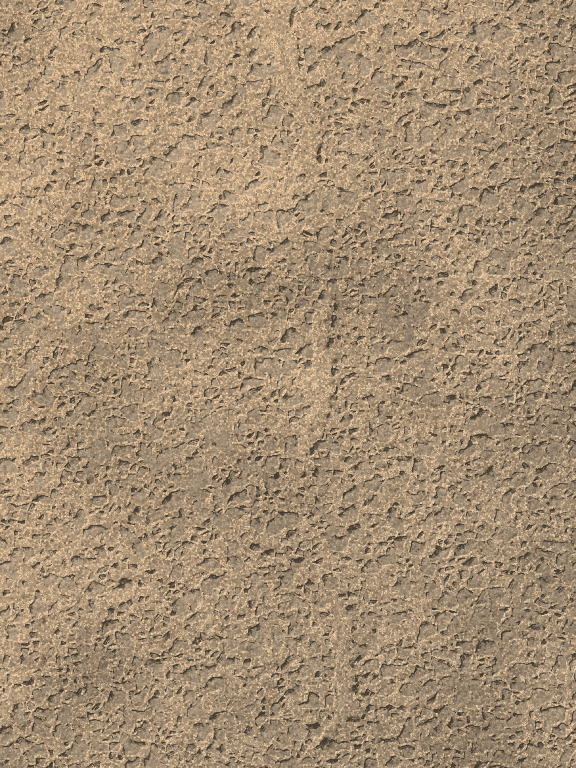
Write a Shadertoy shader that draws this texture.

```glsl
// Coarse sand spread over stony ground, lit low from the upper left.
// Warped Voronoi cells at three scales open pits down to grey stone;
// relief slopes, short cast shadows and fine grains give the tone.

float hash(vec2 p) {
    vec3 q = fract(p.xyx * 0.1031);
    q += dot(q, q.yzx + 33.33);
    return fract((q.x + q.y) * q.z);
}

float noise(vec2 p) {
    vec2 i = floor(p), f = fract(p);
    f = f * f * (3.0 - 2.0 * f);
    return mix(mix(hash(i), hash(i + vec2(1, 0)), f.x),
               mix(hash(i + vec2(0, 1)), hash(i + vec2(1, 1)), f.x), f.y);
}

float fbm(vec2 p) {
    float sum = 0.0, amp = 0.57;
    for (int i = 0; i < 3; i++) {
        sum += amp * noise(p);
        p = mat2(1.6, 1.2, -1.2, 1.6) * p + 11.7;
        amp *= 0.5;
    }
    return sum;
}

// Voronoi: x = distance to the cell border, y = random value of the cell
vec2 cells(vec2 p) {
    vec2 base = floor(p);
    float nearest = 9.0, second = 9.0, id = 0.0;
    for (int y = -1; y <= 1; y++)
    for (int x = -1; x <= 1; x++) {
        vec2 cell = base + vec2(x, y);
        vec2 seed = cell + vec2(hash(cell), hash(cell + 57.3));
        float d = distance(p, seed);
        if (d < nearest) {
            second = nearest;
            nearest = d;
            id = hash(cell + 131.9);
        } else {
            second = min(second, d);
        }
    }
    return vec2(second - nearest, id);
}

// Long upright mounds of loose sand
float mounds(vec2 p) {
    float sum = 0.0;
    for (int i = 0; i < 3; i++) {
        float k = float(i);
        float x = 0.53 - 0.035 * k + 0.07 * noise(vec2(p.y * 9.0, k)) + 0.02 * noise(p * 45.0);
        float across = smoothstep(0.025, 0.006, abs(p.x - x));
        sum += across * smoothstep(0.18, 0.09, abs(p.y - 0.18 - 0.5 * k));
    }
    return sum;
}

// x = height of the ground, y = amount of bare stone
vec2 relief(vec2 p) {
    vec2 warped = p + 0.018 * vec2(fbm(p * 34.0), fbm(p * 34.0 + 40.0));
    float rough = fbm(p * 75.0) - 0.5;
    float mound = mounds(p);
    float cover = 0.08 + 0.42 * noise(p * 6.0) + 0.25 * smoothstep(-0.3, 1.3, p.y - p.x) + mound;
    float pit = 0.0;
    for (int i = 0; i < 3; i++) {
        float k = float(i);
        vec2 c = cells(warped * vec2(1.0, 1.15) * 14.0 * pow(2.15, k) + 17.0 * k);
        float rarity = i == 0 ? 0.62 : 0.0;
        float open = smoothstep(-0.1, 0.1, c.y - cover - rarity);
        float bowl = smoothstep(0.12, 0.36, c.x + 1.0 * rough);
        pit = max(pit, open * bowl * (1.0 - 0.12 * k));
    }
    return vec2(1.0 - pit + 1.9 * rough + 0.8 * mound, pit);
}

void mainImage(out vec4 fragColor, in vec2 fragCoord) {
    vec2 p = fragCoord / iResolution.x;
    vec2 toLight = vec2(-0.6, 0.8);
    vec2 ground = relief(p);

    // Slope near the point, then shadows thrown by higher ground
    float slope = ground.x - relief(p + toLight * 0.003).x;
    float shadow = 0.0;
    for (int i = 1; i <= 3; i++) {
        float reach = 0.0035 * float(i);
        float rise = relief(p + toLight * reach).x - ground.x;
        shadow = max(shadow, smoothstep(0.0, 0.55, rise - reach * 62.0));
    }

    // Grains are plain on sand and weaker on stone
    float stone = smoothstep(0.45, 0.85, ground.y);
    vec2 grain = cells(p * 275.0);
    float body = smoothstep(0.0, 0.35, grain.x);
    float speckle = (grain.y - 0.5) * 0.4 * body - 0.06 * (1.0 - body);

    // Sand is paler and warmer toward the upper left
    float dry = smoothstep(-0.8, 1.2, p.y - p.x);
    float tone = 0.66 + 0.09 * dry + 0.16 * (fbm(p * 6.0) - 0.5);
    tone += speckle * mix(1.0, 0.6, stone) - 0.055 * stone;
    tone += 0.2 * clamp(slope, -1.0, 0.8) - 0.25 * shadow;
    tone = clamp(tone, 0.27, 0.92);

    vec3 sandTint = mix(vec3(1.0, 0.867, 0.705), vec3(1.0, 0.85, 0.675), dry);
    vec3 stoneTint = vec3(0.99, 0.865, 0.715);
    fragColor = vec4(tone * mix(sandTint, stoneTint, stone), 1.0);
}
```
